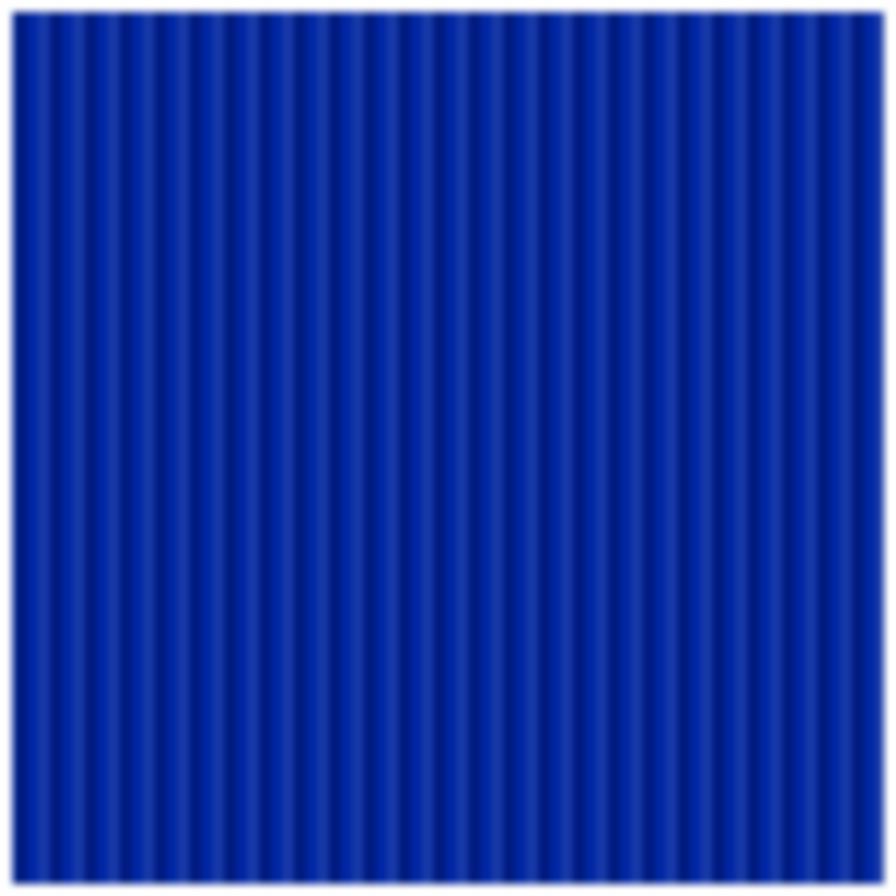
Give the GLSL for this pattern, as a Shadertoy shader.

```glsl
// A blue corrugated panel with soft vertical ribs and a blurred white border.
// Each rib blends cyclically from shadow through saturated blue to highlight;
// the panel mask is the product of two soft-edged intervals.

const float RIB_COUNT = 25.0;
const float MARGIN = 0.0135;       // canvas edge to middle of the panel edge
const float EDGE_SOFTNESS = 0.0078; // half width of the blurred edge
const float SHADOW_PHASE = 0.27;   // darkest point within one rib

const vec3 WHITE = vec3(0.995, 0.995, 1.0);
const vec3 SHADOW = vec3(0.0, 0.105, 0.50);
const vec3 BODY = vec3(0.0, 0.150, 0.645);
const vec3 HIGHLIGHT = vec3(0.088, 0.220, 0.655);

// Soft interval: 1 inside [margin, 1 - margin], 0 outside.
float softInterval(float x, float margin, float softness) {
    float inset = min(x, 1.0 - x) - margin;
    return smoothstep(-softness, softness, inset);
}

// Rib colour over one period, starting and ending in shadow.
vec3 ribColor(float phase) {
    vec3 color = mix(SHADOW, BODY, smoothstep(0.0, 0.34, phase));
    color = mix(color, HIGHLIGHT, smoothstep(0.32, 0.62, phase));
    return mix(color, SHADOW, smoothstep(0.64, 0.98, phase));
}

void mainImage(out vec4 fragColor, in vec2 fragCoord) {
    vec2 uv = fragCoord / iResolution.xy;

    // Ribs are counted across the panel only, not the border.
    float across = (uv.x - MARGIN) / (1.0 - 2.0 * MARGIN);
    vec3 ribs = ribColor(fract(across * RIB_COUNT - SHADOW_PHASE));

    // Soft-edged panel over white.
    float panel = softInterval(uv.x, MARGIN, EDGE_SOFTNESS)
                * softInterval(uv.y, MARGIN, EDGE_SOFTNESS);
    fragColor = vec4(mix(WHITE, ribs, panel), 1.0);
}
```
